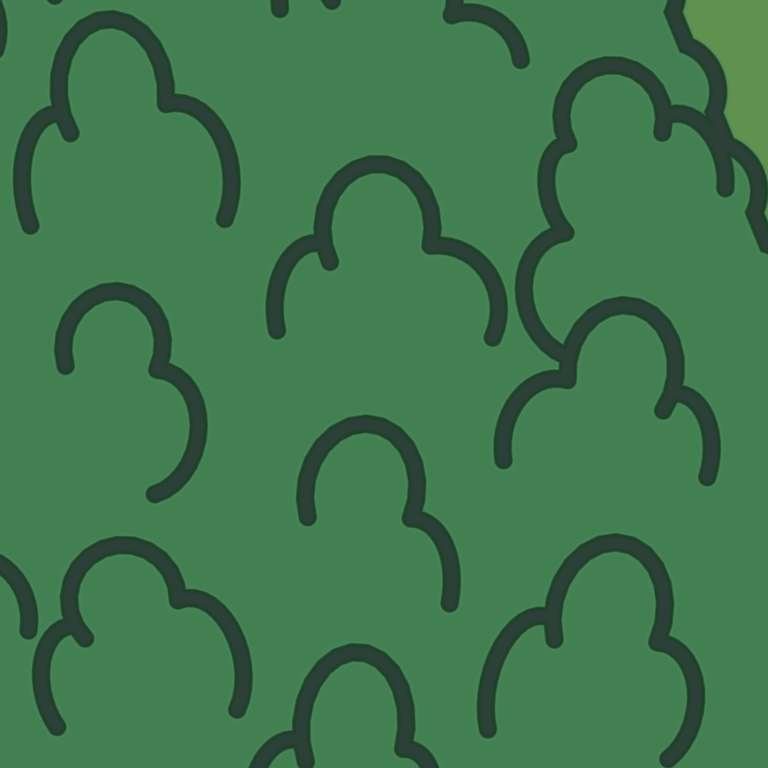
Reproduce this pattern procedurally as a WebGL 2 fragment shader.

```glsl
#version 300 es
precision highp float;
// Cartoon foliage: loose strokes of joined leafy lobes on flat green.
// Each cell of a staggered grid holds one random chain of elliptic arcs;
// a scalloped outline parts the foliage from a lighter corner.

uniform vec2 u_resolution;
out vec4 fragColor;

const vec3 LEAF = vec3(0.26, 0.50, 0.32);
const vec3 HALO = vec3(0.29, 0.55, 0.36);
const vec3 LIGHT_LEAF = vec3(0.38, 0.57, 0.31);
const vec3 INK_RIM = vec3(0.13, 0.25, 0.17);
const vec3 INK_CORE = vec3(0.17, 0.25, 0.21);

const vec2 CELL = vec2(0.32, 0.33);
const float STROKE = 0.0118;  // half width of a stroke
const float CORE = 0.0070;    // half width of its paler core
const int ARC_STEPS = 14;

float hash(vec2 cell, float salt) {
    return fract(sin(dot(cell, vec2(127.1, 311.7)) + salt * 74.7) * 43758.55);
}

float randomIn(vec2 cell, float salt, float low, float high) {
    return mix(low, high, hash(cell, salt));
}

vec2 rotate(vec2 p, float angle) {
    float c = cos(angle), s = sin(angle);
    return vec2(c * p.x - s * p.y, s * p.x + c * p.y);
}

vec2 onEllipse(vec2 centre, vec2 radii, float angle) {
    return centre + radii * vec2(cos(angle), sin(angle));
}

float segmentDistance(vec2 p, vec2 a, vec2 b) {
    vec2 ab = b - a;
    return length(p - a - ab * clamp(dot(p - a, ab) / dot(ab, ab), 0.0, 1.0));
}

float arcDistance(vec2 p, vec2 centre, vec2 radii, float from, float to) {
    float d = 1.0;
    vec2 a = onEllipse(centre, radii, from);
    for (int i = 1; i <= ARC_STEPS; i++) {
        vec2 b = onEllipse(centre, radii, mix(from, to, float(i) / float(ARC_STEPS)));
        d = min(d, segmentDistance(p, a, b));
        a = b;
    }
    return d;
}

// A dome with one or two lobes falling to the right and often one to the left
float cloudStroke(vec2 p, vec2 cell) {
    float size = randomIn(cell, 1.0, 0.88, 1.06);
    vec2 dome = size * vec2(0.070, randomIn(cell, 2.0, 0.070, 0.105));
    float d = arcDistance(p, vec2(0.0), dome, -0.25, 3.7);

    bool twoLobes = hash(cell, 3.0) > 0.65;
    vec2 foot = onEllipse(vec2(0.0), dome, -0.25);
    for (int i = 0; i < 2; i++) {
        if (i == 1 && !twoLobes) break;
        float salt = 4.0 + 3.0 * float(i);
        vec2 lobe = size * vec2(randomIn(cell, salt, 0.055, 0.080),
                                randomIn(cell, salt + 1.0, 0.070, 0.105));
        bool upper = twoLobes && i == 0;
        if (upper) lobe *= 0.68;
        float endAngle = upper ? -0.7 : randomIn(cell, salt + 2.0, -1.3, 0.1);
        vec2 centre = foot - onEllipse(vec2(0.0), lobe, 1.7);
        d = min(d, arcDistance(p, centre, lobe, 1.7, endAngle));
        foot = onEllipse(centre, lobe, endAngle);
    }

    if (hash(cell, 10.0) > 0.2) {
        vec2 lobe = size * vec2(0.052, randomIn(cell, 11.0, 0.075, 0.100));
        vec2 centre = onEllipse(vec2(0.0), dome, 3.4) - onEllipse(vec2(0.0), lobe, 1.4);
        d = min(d, arcDistance(p, centre, lobe, 1.4, randomIn(cell, 12.0, 3.2, 4.1)));
    }
    return d;
}

float strokesDistance(vec2 uv) {
    float d = 1.0;
    float column = floor(uv.x / CELL.x);
    for (int x = -1; x <= 1; x++) {
        float cx = column + float(x);
        float stagger = 0.5 * mod(cx, 2.0);
        float row = floor(uv.y / CELL.y - stagger);
        for (int y = -1; y <= 1; y++) {
            vec2 cell = vec2(cx, row + float(y));
            vec2 jitter = vec2(hash(cell, 13.0), hash(cell, 14.0)) - 0.5;
            vec2 anchor = (cell + vec2(0.5, 0.62 + stagger)) * CELL + 0.04 * jitter;
            vec2 p = rotate(uv - anchor, randomIn(cell, 15.0, -0.3, 0.3));
            if (hash(cell, 16.0) > 0.75) p.x = -p.x;
            if (dot(p, p) < 0.12) d = min(d, cloudStroke(p, cell));
        }
    }
    return d;
}

// Signed distance to the foliage mass: negative inside, positive in the corner
float foliageDistance(vec2 uv) {
    vec2 normal = vec2(0.926, 0.376);
    float d = dot(uv - vec2(0.87, 1.0), normal);
    for (int i = 0; i < 4; i++) {
        vec2 centre = mix(vec2(0.84, 1.02), vec2(1.0, 0.63), float(i) / 3.0) - 0.025 * normal;
        d = min(d, length(uv - centre) - 0.065);
    }
    return d;
}

float within(float d, float limit, float blur) {
    return 1.0 - smoothstep(limit - blur, limit + blur, d);
}

void main() {
    float scale = min(u_resolution.x, u_resolution.y);
    vec2 uv = gl_FragCoord.xy / scale;
    float blur = max(0.0016, 0.8 / scale);

    float foliage = foliageDistance(uv);
    float ink = min(max(strokesDistance(uv), foliage), abs(foliage));

    // Flat greens, then halo, rim and core of the strokes
    vec3 color = mix(LIGHT_LEAF, LEAF, within(foliage, 0.0, blur));
    color = mix(color, HALO, 0.5 * within(ink, STROKE + 0.003, 0.003));
    color = mix(color, INK_RIM, within(ink, STROKE, blur));
    color = mix(color, INK_CORE, within(ink, CORE, blur));
    fragColor = vec4(color, 1.0);
}
```
